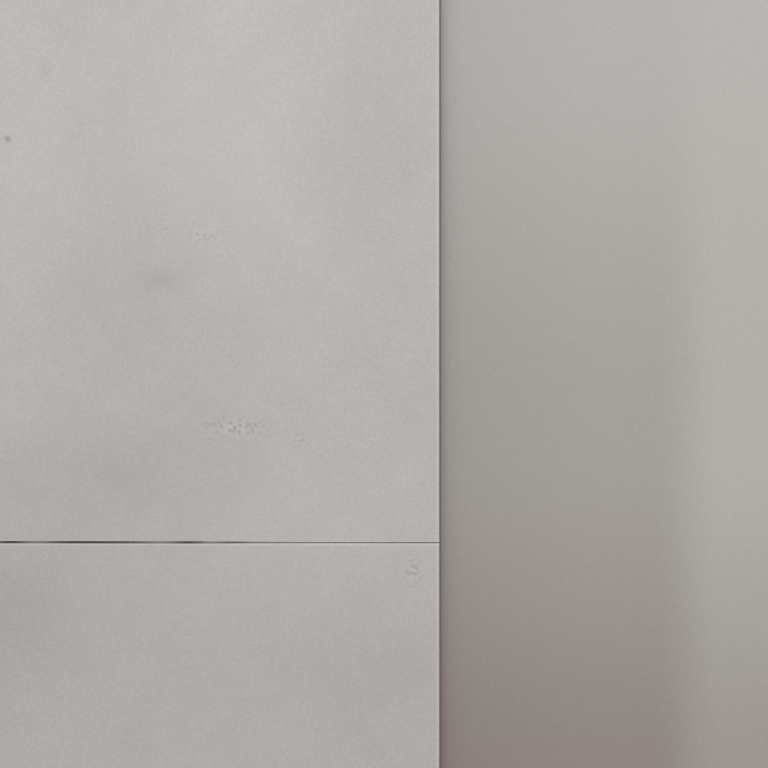
Reproduce this texture procedurally as a WebGL 2 fragment shader.

```glsl
#version 300 es
precision highp float;
uniform vec2 u_resolution;
out vec4 fragColor;

const float PANEL_EDGE = 0.5725;
const float SEAM_Y = 0.2940;

float hash(vec2 p) {
    vec3 q = fract(vec3(p.xyx) * 0.1031);
    q += dot(q, q.yzx + 33.33);
    return fract((q.x + q.y) * q.z);
}

// Distance to the nearest scattered cell point
float cellular(vec2 p) {
    vec2 cell = floor(p), f = fract(p);
    float nearest = 1.0;
    for (int j = -1; j <= 1; j++)
        for (int i = -1; i <= 1; i++) {
            vec2 o = vec2(i, j);
            vec2 seed = vec2(hash(cell + o), hash(cell + o + 57.0));
            nearest = min(nearest, length(o + seed - f));
        }
    return nearest;
}

// Layered, rotated and warped sines, about -1..1
float clouds(vec2 p) {
    float sum = 0.0, amp = 0.5;
    for (int i = 0; i < 6; i++) {
        p += 0.6 * sin(p.yx * 1.3 + float(i) * 1.7);
        sum += amp * sin(p.x) * cos(p.y * 0.9 + 0.8);
        p = mat2(1.5, 1.1, -1.1, 1.5) * p + 2.3;
        amp *= 0.62;
    }
    return sum;
}

float smudge(vec2 p, vec2 center, vec2 radius) {
    vec2 d = (p - center) / radius;
    return exp(-dot(d, d));
}

float stroke(float d, float halfWidth, float px) {
    return 1.0 - smoothstep(halfWidth - 0.5 * px, halfWidth + 0.5 * px, abs(d));
}

float grain(vec2 p) {
    return hash(floor(p * 512.0)) + hash(floor(p * 290.0) + 91.0) - 1.0;
}

// Concrete panel: broad light, stains, pits
vec3 concrete(vec2 p) {
    float tone = mix(0.676, 0.727, smoothstep(0.0, 1.0, p.y));
    tone += 0.020 * smudge(p, vec2(0.33, 0.88), vec2(0.13, 0.35));
    tone += 0.012 * smudge(p, vec2(0.03, 0.70), vec2(0.06, 0.25));
    tone += 0.014 * smudge(p, vec2(0.46, 0.32), vec2(0.20, 0.10));
    tone -= 0.020 * smudge(p, vec2(0.16, 0.62), vec2(0.14, 0.10));
    tone -= 0.024 * smudge(p, vec2(0.21, 0.635), vec2(0.025, 0.015));
    tone -= 0.018 * smudge(p, vec2(0.13, 0.39), vec2(0.16, 0.06));
    tone -= 0.016 * smudge(p, vec2(0.49, 0.80), vec2(0.07, 0.10));
    tone -= 0.035 * smudge(p, vec2(0.0, 0.20), vec2(0.10, 0.10));
    tone -= 0.014 * smudge(p, vec2(0.50, 0.13), vec2(0.10, 0.05));
    tone += 0.008 * clouds(p * vec2(9.0, 7.0));
    tone += 0.006 * clouds(p * 42.0 + 4.0);

    // Small worn spots with broken outlines
    float wear = smudge(p, vec2(0.306, 0.443), vec2(0.038, 0.012))
               + 0.6 * smudge(p, vec2(0.262, 0.695), vec2(0.018, 0.012))
               + smudge(p, vec2(0.538, 0.255), vec2(0.010, 0.018))
               + 0.5 * smudge(p, vec2(0.388, 0.430), vec2(0.012, 0.008));
    float flakes = 1.0 - smoothstep(0.15, 0.5, cellular(p * 130.0));
    tone += wear * (0.015 - 0.07 * flakes);
    tone -= 0.12 * smudge(p, vec2(0.010, 0.819), vec2(0.004));
    tone -= 0.025 * smudge(p, vec2(0.058, 0.906), vec2(0.008, 0.013));
    float pits = 1.0 - smoothstep(0.02, 0.07, cellular(p * 28.0));
    tone -= 0.020 * pits * smoothstep(-0.1, 0.6, clouds(p * 12.0 + 8.0));
    return vec3(tone) + vec3(0.006, -0.006, -0.018);
}

// Smooth wall: falling light, warm lower area, paler right strip
vec3 plaster(vec2 p) {
    vec3 upper = mix(vec3(0.635, 0.618, 0.600), vec3(0.705, 0.690, 0.675), smoothstep(0.40, 1.0, p.y));
    vec3 wall = mix(vec3(0.555, 0.518, 0.508), upper, smoothstep(-0.05, 0.45, p.y));
    float strip = smoothstep(0.85, 0.94, p.x);
    vec3 lift = mix(vec3(0.050, 0.062, 0.058), vec3(0.012), smoothstep(0.35, 1.0, p.y));
    wall += strip * lift;
    wall += 0.02 * (smoothstep(0.57, 0.80, p.x) - 0.6);
    return wall;
}

// Shadow cast by the panel onto the wall
vec3 castShadow(vec3 wall, float d) {
    float soft = 0.13 * exp(-d / 0.013) + 0.16 * exp(-d / 0.0035);
    return wall * (1.0 - soft * vec3(0.95, 1.03, 1.03));
}

// Joint: broken dark groove over a pale lower lip
vec3 addSeam(vec3 base, vec2 p, float px) {
    float d = p.y - SEAM_Y + 0.001 * p.x;
    float fade = 1.0 - smoothstep(0.22, 0.42, p.x);
    float broken = 0.75 + 0.25 * sin(p.x * 62.0 + 2.0 * sin(p.x * 23.0));
    float groove = stroke(d, mix(0.0008, 0.0014, fade), px);
    base = mix(base, vec3(0.25, 0.23, 0.22), groove * mix(0.48, 0.85 * broken, fade));
    return base + 0.045 * stroke(d + 0.0030, 0.0010, px);
}

void main() {
    vec2 p = gl_FragCoord.xy / u_resolution;
    float px = 1.0 / min(u_resolution.x, u_resolution.y);
    float d = p.x - PANEL_EDGE;

    vec3 panel = addSeam(concrete(p), p, px);
    panel += 0.025 * stroke(d + 0.0035, 0.0012, px);
    vec3 wall = castShadow(plaster(p), max(d, 0.0));

    float onWall = smoothstep(-0.5 * px, 0.5 * px, d);
    vec3 color = mix(panel, wall, onWall);
    color = mix(color, vec3(0.40, 0.37, 0.35), 0.65 * stroke(d - 0.0005, 0.0010, px));
    color += grain(p) * mix(0.014, 0.008, onWall);
    fragColor = vec4(color, 1.0);
}
```
